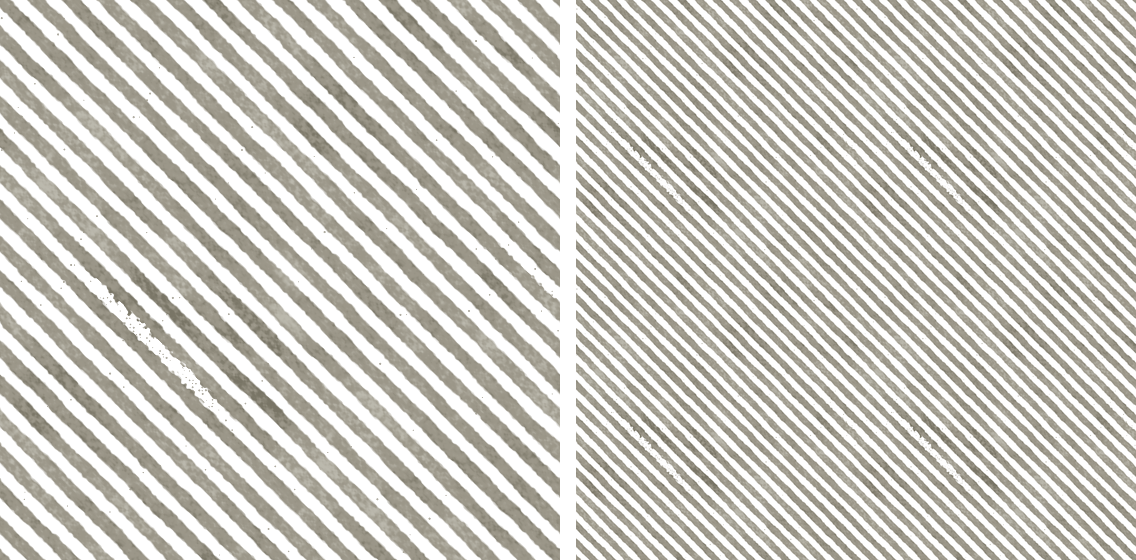
Left, the tile; right, the same tile 2 across and 2 down.
This pattern is drawn by a WebGL 2 fragment shader. Its source:

```glsl
#version 300 es
precision highp float;
// Seamless diagonal stripes in grey-olive dry paint, with grain, smudges and specks.

uniform vec2 u_resolution;
out vec4 outColor;

const float STRIPES = 16.0;        // repeats across and down
const float PHASE = 0.03;          // shift, in stripe periods
const float HALF_WIDTH = 0.262;    // half of the painted width, in periods
const float SOFTNESS = 0.045;      // edge blur, in periods
const float WAVER = 0.075;         // slow change of the edge
const float FRAY = 0.055;          // fine change of the edge
const float GRAIN = 0.62;          // strength of the paint grain
const float SPECK_CELLS = 170.0;
const float SPECK_CHANCE = 0.0025;

const vec3 PAPER = vec3(1.0);
const vec3 PAINT_DARK = vec3(0.475, 0.46, 0.40);
const vec3 PAINT_MID = vec3(0.61, 0.592, 0.538);
const vec3 PAINT_LIGHT = vec3(0.735, 0.725, 0.68);

// Patches: centre x, centre y, half length, strength
const vec4 DARK_PATCH_A = vec4(0.456, 0.418, 0.095, 0.34);
const vec4 DARK_PATCH_B = vec4(0.371, 0.382, 0.135, 0.30);
const vec4 PALE_PATCH_A = vec4(0.520, 0.510, 0.035, 0.50);
const vec4 PALE_PATCH_B = vec4(0.514, 0.427, 0.035, 0.35);
const vec4 ROUGH_PATCH_A = vec4(0.280, 0.384, 0.110, 1.00);
const vec4 ROUGH_PATCH_B = vec4(0.935, 0.520, 0.070, 0.25);

float hash(vec2 p) {
  return fract(sin(dot(p, vec2(127.1, 311.7))) * 43758.5453);
}

// Value noise that wraps after a whole number of cells
float wrapNoise(vec2 p, vec2 period, float seed) {
  vec2 cell = floor(p);
  vec2 f = p - cell;
  f = f * f * (3.0 - 2.0 * f);
  vec2 a = mod(cell, period);
  vec2 b = mod(cell + 1.0, period);
  float low = mix(hash(a + seed), hash(vec2(b.x, a.y) + seed), f.x);
  float high = mix(hash(vec2(a.x, b.y) + seed), hash(b + seed), f.x);
  return mix(low, high, f.y);
}

// Noise over the diagonal axes, with whole cells per tile
float diagonalNoise(vec2 axes, vec2 cells, float seed) {
  return wrapNoise(axes * cells, cells, seed);
}

// Noise that runs along one stripe
float alongStripe(float id, float v, float cells, float seed) {
  return wrapNoise(vec2(id, v * cells), vec2(STRIPES, cells), seed) - 0.5;
}

// Soft patch stretched along the stripes
float patchMask(vec2 p, vec4 spot) {
  vec2 d = fract(p - spot.xy + 0.5) - 0.5;
  float along = 0.5 * (d.x - d.y) / spot.z;
  float across = (d.x + d.y) * STRIPES / 0.42;
  return spot.w * exp(-along * along * along * along - across * across);
}

// Small scattered dots, one possible dot per cell
float specks(vec2 p, float chance) {
  vec2 q = p * SPECK_CELLS;
  vec2 cell = mod(floor(q), SPECK_CELLS);
  vec2 centre = 0.5 + 0.3 * (vec2(hash(cell + 3.7), hash(cell + 8.3)) - 0.5);
  float radius = mix(0.12, 0.34, hash(cell + 5.1));
  float blur = max(0.14, SPECK_CELLS / u_resolution.y * 0.5);
  float dotShape = 1.0 - smoothstep(radius - blur, radius + blur, length(fract(q) - centre));
  return dotShape * step(hash(cell + 1.9), chance);
}

void main() {
  vec2 p = gl_FragCoord.xy / u_resolution;
  vec2 axes = vec2(p.x + p.y, p.x - p.y);   // across and along the stripes
  float t = axes.x * STRIPES - PHASE;
  float id = floor(t + 0.5);
  float offset = t - id;
  float side = offset < 0.0 ? 11.3 : 23.9;  // each edge has its own waver
  float rough = patchMask(p, ROUGH_PATCH_A) + patchMask(p, ROUGH_PATCH_B);

  // Stripe outline
  float fray = diagonalNoise(axes, vec2(150.0, 110.0), 2.7) - 0.5;
  float halfWidth = HALF_WIDTH
    + WAVER * alongStripe(id, axes.y, 13.0, side)
    + 0.5 * WAVER * alongStripe(id, axes.y, 47.0, side + 4.1)
    + (FRAY + 0.28 * rough) * fray;
  float pixel = STRIPES * length(1.0 / u_resolution);
  float blur = max(SOFTNESS, pixel * 0.6);
  float paint = 1.0 - smoothstep(-blur, blur, abs(offset) - halfWidth);

  // Paint tone: each stripe drifts, grain on top, rims slightly darker
  float grain = 0.6 * diagonalNoise(axes, vec2(128.0, 84.0), 6.2)
    + 0.4 * diagonalNoise(axes, vec2(230.0, 170.0), 9.4) - 0.5;
  float dark = patchMask(p, DARK_PATCH_A) + patchMask(p, DARK_PATCH_B);
  float pale = patchMask(p, PALE_PATCH_A) + patchMask(p, PALE_PATCH_B);
  float rim = smoothstep(0.10, 0.27, abs(offset));
  float tone = 0.57 + 0.42 * alongStripe(id, axes.y, 5.0, 31.2)
    + 0.18 * alongStripe(id, axes.y, 19.0, 37.6)
    + GRAIN * (1.0 + dark - pale) * grain - 0.16 * rim - dark + pale;
  tone = clamp(tone, 0.0, 1.0);
  vec3 paintColor = mix(PAINT_DARK, PAINT_MID, smoothstep(0.0, 0.5, tone));
  paintColor = mix(paintColor, PAINT_LIGHT, smoothstep(0.5, 1.0, tone));

  // Paper, specks, then stripes
  vec3 color = mix(PAPER, PAINT_MID, 0.8 * specks(p, SPECK_CHANCE + 0.32 * rough));
  color = mix(color, paintColor, paint);
  outColor = vec4(color, 1.0);
}
```
